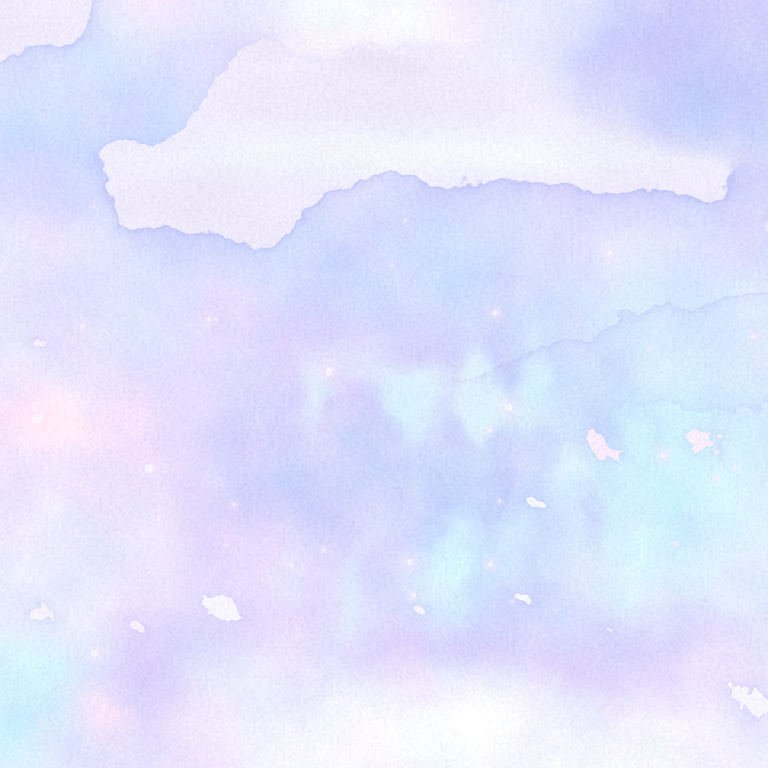
A three.js fragment shader for this background:

```glsl
// Pastel watercolour on fine paper: warped soft washes come first, then torn
// pale patches with pigment gathered at their rims, then flakes, glowing
// specks and paper grain. All irregularity is gradient noise.
varying vec2 vUv;
const vec3 LAVENDER = vec3(0.93, 0.91, 1.0);
const vec3 LILAC = vec3(0.85, 0.825, 0.99);
const vec3 PERIWINKLE = vec3(0.785, 0.815, 0.985);
const vec3 SKY = vec3(0.825, 0.885, 1.0);
const vec3 AQUA = vec3(0.82, 0.955, 1.0);
const vec3 PALE = vec3(0.965, 0.975, 1.0);
const vec3 BLUSH = vec3(0.98, 0.91, 0.985);
const vec3 RIM = vec3(0.71, 0.73, 0.965);
const vec3 MEAN = vec3(0.888, 0.898, 1.0);
const float CONTRAST = 1.22;      // spread of the washes about MEAN
const float EDGE = 0.0014;        // half width of a crisp edge
const float TEAR = 0.075;         // raggedness of torn edges
const float MOTTLE = 0.085;
const float GRAIN = 0.045;
const float FLAKE_CELLS = 8.0;
const float FLAKE_SHARE = 0.28;
const float SPECK_CELLS = 13.0;
const float SPECK_SHARE = 0.25;

vec2 hash2(vec2 p) {
  vec3 h = fract(p.xyx * vec3(0.1031, 0.103, 0.0973));
  h += dot(h, h.yzx + 33.33);
  return fract((h.xx + h.yz) * h.zy);
}

float corner(vec2 cell, vec2 f, vec2 o) {
  return dot(hash2(cell + o + 71.0) * 2.0 - 1.0, f - o);
}

float noise(vec2 p) {
  vec2 i = floor(p), f = fract(p);
  vec2 u = f * f * f * (f * (f * 6.0 - 15.0) + 10.0);
  return mix(mix(corner(i, f, vec2(0, 0)), corner(i, f, vec2(1, 0)), u.x),
             mix(corner(i, f, vec2(0, 1)), corner(i, f, vec2(1, 1)), u.x), u.y);
}

float fbm(vec2 p) {
  float sum = 0.0, amp = 0.6;
  for (int i = 0; i < 5; i++) {
    sum += amp * noise(p);
    p = p * 2.03 + 17.3;
    amp *= 0.54;
  }
  return sum;
}

// Soft elliptical pool: centre in xy, radii in zw
float pool(vec2 p, vec4 e) {
  vec2 q = (p - e.xy) / e.zw;
  return exp(-dot(q, q));
}

void stain(inout vec3 c, vec3 ink, vec2 p, vec4 e) {
  c = mix(c, ink, 0.9 * pool(p, e));
}

// Pigment gathered on the positive side of a drying edge
float tide(float d) {
  float a = max(d, 0.0);
  return smoothstep(-EDGE, EDGE, d) * (0.4 * exp(-a / 0.025) + 0.5 * exp(-a / 0.004));
}

// Pale patch with a dark rim just outside it
vec3 patchOver(vec3 c, vec3 fill, float inside, float soft, float rim) {
  c = mix(c, RIM, rim * tide(-inside));
  return mix(c, fill, smoothstep(-soft, soft, inside));
}

vec3 washes(vec2 p) {
  vec2 q = p + 0.13 * vec2(fbm(p * 4.0), fbm(p * 4.0 + 40.0));
  vec3 c = mix(LAVENDER, LILAC, 0.5 * smoothstep(0.0, 0.4, fbm(p * 3.0 + 9.0)));
  stain(c, SKY, q, vec4(0.1, 0.84, 0.24, 0.14));
  stain(c, SKY, q, vec4(0.52, 0.65, 0.36, 0.12));
  stain(c, PERIWINKLE, q, vec4(0.97, 0.9, 0.28, 0.2));
  stain(c, LILAC, q, vec4(0.46, 0.43, 0.24, 0.19));
  stain(c, PERIWINKLE, q, vec4(0.66, 0.47, 0.14, 0.1));
  stain(c, SKY, q, vec4(0.63, 0.28, 0.16, 0.12));
  stain(c, AQUA, q, vec4(0.87, 0.4, 0.19, 0.2));
  stain(c, LILAC, q, vec4(0.72, 0.15, 0.34, 0.05));
  stain(c, AQUA, q, vec4(0, 0.07, 0.09, 0.1));
  stain(c, LILAC, q, vec4(0.19, 0.09, 0.1, 0.1));
  stain(c, PALE, q, vec4(0.68, 0.01, 0.38, 0.1));
  stain(c, PALE, q, vec4(0.48, 0.98, 0.2, 0.07));
  stain(c, BLUSH, q, vec4(0.03, 0.44, 0.17, 0.04));
  stain(c, BLUSH, q, vec4(0.12, 0.075, 0.03, 0.03));
  // Light and dark vertical runs in the middle
  float run = noise(q * vec2(16, 7) + 3.0) * pool(p, vec4(0.63, 0.4, 0.33, 0.22));
  c = mix(c, mix(AQUA, PALE, 0.45), 0.8 * smoothstep(0.0, 0.3, run));
  c = mix(c, PERIWINKLE, 0.6 * smoothstep(0.0, 0.35, -run));
  c += MOTTLE * (fbm(p * 8.0) * vec3(1, 0.75, 0) + fbm(p * 6.0 + 30.0) * vec3(-0.5, 0.6, 0));
  return MEAN + CONTRAST * (c - MEAN);
}

vec3 tornLayers(vec3 c, vec2 p) {
  float tear = TEAR * fbm(p * 7.0) + 0.012 * fbm(p * 32.0);
  // Tide lines on the right
  float upper = 0.51 + 0.11 * smoothstep(0.57, 0.95, p.x) + 1.3 * tear - p.y;
  c = mix(c, RIM, 0.5 * tide(upper) * smoothstep(0.54, 0.66, p.x));
  c = mix(c, RIM, 0.35 * tide(p.y - 0.46 - 1.6 * tear) * smoothstep(0.8, 0.87, p.x));
  // Long cloud: crisp below and left, dissolving to the upper right
  float base = 0.7 + 0.06 * smoothstep(0.32, 0.47, p.x);
  float crest = 0.8 + 0.13 * smoothstep(0.16, 0.36, p.x) - 0.14 * smoothstep(0.6, 0.93, p.x);
  float inside = min(min(p.y - base, crest - p.y), min(p.x - 0.15, 0.5 * (0.9 - p.x))) + tear;
  float fade = smoothstep(0.4, 0.75, p.x) * smoothstep(0.765, 0.82, p.y);
  float rim = mix(0.85, 0.3, smoothstep(0.75, 0.86, p.y)) * (1.0 - fade);
  vec3 fill = mix(vec3(0.935, 0.92, 0.99), PALE, pool(p, vec4(0.55, 0.8, 0.3, 0.03)));
  fill += 0.05 * fbm(p * vec2(5, 13));
  c = patchOver(c, fill, inside, EDGE + 0.045 * fade, rim);
  inside = min(p.y - 0.905 - 0.4 * p.x, 0.115 - p.x) + 0.8 * tear;
  return patchOver(c, fill, inside, EDGE, 0.75);
}

vec3 scatter(vec3 c, vec2 p) {
  float ragged = noise(p * 42.0) + 0.6 * noise(p * 110.0);
  for (int k = 0; k < 9; k++) {
    vec2 o = vec2(mod(float(k), 3.0), k / 3) - 1.0;
    // Torn flakes of bare paper
    vec2 cell = floor(p * FLAKE_CELLS) + o, place = hash2(cell + 5.0), trait = hash2(cell + 57.0);
    vec2 v = p - (cell + 0.2 + 0.6 * place) / FLAKE_CELLS;
    float r = mix(0.005, 0.023, trait.x * trait.x);
    float d = length(v * vec2(1, 1.4) + 0.3 * v.yx);
    if (trait.y < FLAKE_SHARE && cell.y < 0.55 * FLAKE_CELLS)
      c = patchOver(c, mix(BLUSH, PALE, place.y), r - d + 1.5 * r * ragged, EDGE, 0.35);
    // Glowing specks
    cell = floor(p * SPECK_CELLS) + o;
    place = hash2(cell + 113.0);
    trait = hash2(cell + 191.0);
    d = length(p - (cell + place) / SPECK_CELLS);
    r = mix(0.001, 0.006, trait.x * trait.x * trait.x);
    if (trait.y < SPECK_SHARE && cell.y < 0.72 * SPECK_CELLS) {
      c = mix(c, BLUSH, 0.55 * exp(-d * d / (12.0 * r * r)));
      c = mix(c, PALE, 0.8 * smoothstep(-EDGE, EDGE, r - d + r * ragged));
    }
  }
  return c;
}

void main() {
  vec3 c = scatter(tornLayers(washes(vUv), vUv), vUv);
  float grain = noise(vUv * 240.0) + 0.5 * noise(vUv * vec2(210, 60));
  gl_FragColor = vec4(clamp(c + GRAIN * grain, 0.0, 1.0), 1.0);
}
```
